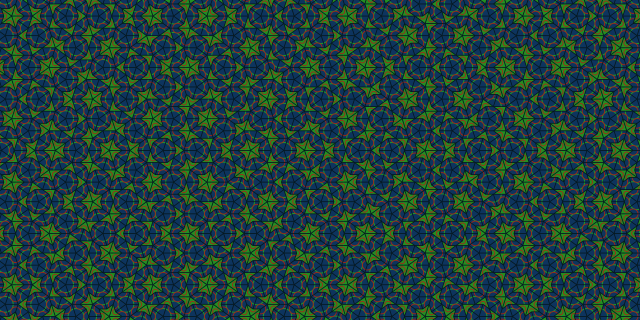
Write a WebGL 2 fragment shader that draws this pattern.

```glsl
#version 300 es
precision highp float;
uniform vec2 u_resolution;
out vec4 fragColor;

const float PHI = 1.6180340;
const float RAD36 = 0.6283185;
const float LONG_EDGE = 0.0398;
const int LEVELS = 9;

float cross2(vec2 u, vec2 v) { return u.x * v.y - u.y * v.x; }

bool sameSide(vec2 p, vec2 q, vec2 a, vec2 b) {
    return cross2(b - a, p - a) * cross2(b - a, q - a) > 0.0;
}

float segmentDistance(vec2 p, vec2 a, vec2 b) {
    vec2 ab = b - a;
    return length(p - a - ab * clamp(dot(p - a, ab) / dot(ab, ab), 0.0, 1.0));
}

// Box-filtered coverage of a line, correct below one pixel too
float stroke(float d, float halfWidth, float px) {
    return clamp((halfWidth - d) / px + 0.5, 0.0, 1.0)
         - clamp((-halfWidth - d) / px + 0.5, 0.0, 1.0);
}

vec3 kiteAndDart(vec2 p, float px) {
    // Fold the plane into one half kite of a large five-fold sun
    float angle = abs(mod(atan(p.y, p.x) + RAD36, 2.0 * RAD36) - RAD36);
    p = length(p) * vec2(cos(angle), sin(angle));
    float size = LONG_EDGE * pow(PHI, float(LEVELS));

    // Half tile: tip to side is the long edge, tip to heel the mirror axis
    vec2 tip = vec2(0.0);
    vec2 side = vec2(size, 0.0);
    vec2 heel = size * vec2(cos(RAD36), sin(RAD36));
    bool isDart = false;

    // Deflate, keeping only the half tile that holds the point
    for (int i = 0; i < LEVELS; i++) {
        vec2 oldTip = tip, oldSide = side, oldHeel = heel;
        if (isDart) {
            vec2 cut = mix(oldSide, oldTip, 2.0 - PHI);
            isDart = sameSide(p, oldSide, cut, oldHeel);
            tip = isDart ? oldSide : oldTip;
            side = isDart ? oldHeel : cut;
            heel = isDart ? cut : oldHeel;
        } else {
            vec2 edgeCut = mix(oldTip, oldSide, 2.0 - PHI);
            vec2 axisCut = mix(oldTip, oldHeel, PHI - 1.0);
            isDart = sameSide(p, oldTip, edgeCut, axisCut);
            bool outer = sameSide(p, oldHeel, oldSide, axisCut);
            tip = isDart ? oldTip : oldSide;
            side = isDart ? axisCut : (outer ? oldHeel : edgeCut);
            heel = isDart ? edgeCut : axisCut;
        }
    }

    vec3 blue = vec3(0.05, 0.205, 0.37);
    vec3 green = vec3(0.14, 0.56, 0.13);
    vec3 color = isDart ? green : blue;

    // Arcs about tip and heel, joining across the tile edges
    float shortEdge = LONG_EDGE / PHI;
    float tipRadius = shortEdge * (isDart ? PHI - 1.0 : 1.0);
    float heelRadius = shortEdge * (isDart ? 2.0 - PHI : PHI - 1.0);
    float tipArc = abs(length(p - tip) - tipRadius);
    float heelArc = abs(length(p - heel) - heelRadius);
    color = mix(color, vec3(0.13, 0.61, 0.14), stroke(tipArc, 0.0015, px));
    color = mix(color, vec3(0.63, 0.15, 0.09), stroke(heelArc, 0.0014, px));

    // Dark tile outlines
    float edge = min(segmentDistance(p, tip, side), segmentDistance(p, side, heel));
    return mix(color, vec3(0.02, 0.09, 0.12), stroke(edge, 0.0013, px));
}

void main() {
    float px = 1.0 / u_resolution.y;
    vec3 color = vec3(0.0);

    // Average a 2 x 2 grid of samples
    for (int i = 0; i < 4; i++) {
        vec2 offset = vec2(i % 2, i / 2) * 0.5 - 0.25;
        vec2 p = (gl_FragCoord.xy + offset) * px - vec2(0.783, 0.53);
        color += 0.25 * kiteAndDart(p, 0.5 * px);
    }
    fragColor = vec4(color, 1.0);
}
```
